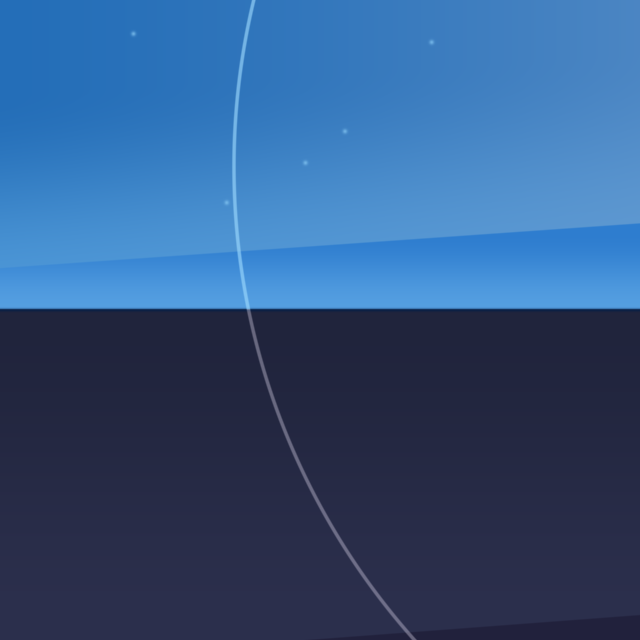
This background is drawn by a WebGL 2 fragment shader. Its source:

```glsl
#version 300 es
precision highp float;
// Draws a blue sky above a dark plain, crossed by one thin arc and a trail of faint stars.

#define HORIZON 0.5165
#define SLOPE 0.070
#define SKY_EDGE 0.581
#define PLAIN_EDGE -0.036
#define ARC_CENTER vec2(1.4766, 0.7396)
#define ARC_RADIUS 1.111
#define ARC_HALF_WIDTH 0.0027
#define STAR_COUNT 5
#define STAR_RADIUS 0.0036
#define HAZE 0.55

uniform vec2 u_resolution;
out vec4 fragColor;

const vec3 SKY_HIGH = vec3(0.14, 0.43, 0.72);
const vec3 SKY_LOW = vec3(0.30, 0.59, 0.84);
const vec3 SKY_HAZE = vec3(0.42, 0.60, 0.80);
const vec3 BAND_HIGH = vec3(0.18, 0.49, 0.81);
const vec3 BAND_LOW = vec3(0.33, 0.62, 0.88);
const vec3 PLAIN_FAR = vec3(0.125, 0.14, 0.235);
const vec3 PLAIN_NEAR = vec3(0.17, 0.185, 0.30);
const vec3 PLAIN_SHADE = vec3(0.13, 0.13, 0.235);
const vec3 HORIZON_LINE = vec3(0.02, 0.12, 0.28);
const vec3 STAR_LIGHT = vec3(0.50, 0.76, 0.94);

// Antialiased step: 0 below zero, 1 above, over a width of about one pixel.
float cover(float d, float px) {
    return smoothstep(-px, px, d);
}

vec3 skyColor(vec2 p, float px) {
    float height = p.y - SKY_EDGE - SLOPE * p.x;
    vec3 upper = mix(SKY_LOW, SKY_HIGH, smoothstep(-0.04, 0.27, height));
    upper = mix(upper, SKY_HAZE, HAZE * pow(p.x, 1.3));
    vec3 band = mix(BAND_LOW, BAND_HIGH, smoothstep(HORIZON, HORIZON + 0.12, p.y));
    return mix(band, upper, cover(height, px));
}

vec3 plainColor(vec2 p, float px) {
    vec3 ground = mix(PLAIN_NEAR, PLAIN_FAR, smoothstep(0.0, HORIZON, p.y));
    float shade = cover(PLAIN_EDGE + 0.075 * p.x - p.y, px);
    return mix(ground, PLAIN_SHADE, shade);
}

// Stars follow an uneven arch that runs from right to left.
vec2 starPosition(float i) {
    float a = i * 0.7854;
    float x = 0.6745 - 0.1094 * i - 0.0286 * sin(2.0 * i);
    float sag = 0.240 * sin(a) - 0.059 * sin(2.0 * a) + 0.045 * sin(3.0 * a);
    return vec2(x, 0.934 + 0.0033 * i - sag);
}

void main() {
    vec2 p = gl_FragCoord.xy / u_resolution;
    float px = 1.0 / min(u_resolution.x, u_resolution.y);

    // Sky, plain and the dark seam between them
    float inSky = cover(p.y - HORIZON, px);
    vec3 color = mix(plainColor(p, px), skyColor(p, px), inSky);
    float seam = (p.y - HORIZON + 0.001) / 0.0025;
    color = mix(color, HORIZON_LINE, 0.8 * exp(-seam * seam));

    // Stars
    for (int i = 0; i < STAR_COUNT; i++) {
        float r = length(p - starPosition(float(i))) / STAR_RADIUS;
        color = mix(color, STAR_LIGHT, 0.75 * exp(-r * r));
    }

    // Arc, brighter against the sky
    float arcDistance = abs(length(p - ARC_CENTER) - ARC_RADIUS);
    float arc = cover(ARC_HALF_WIDTH - arcDistance, px);
    vec3 arcColor = mix(vec3(0.95, 0.92, 1.0), vec3(0.62, 0.86, 1.0), inSky);
    color = mix(color, arcColor, arc * mix(0.34, 0.62, inSky));

    fragColor = vec4(color, 1.0);
}
```
